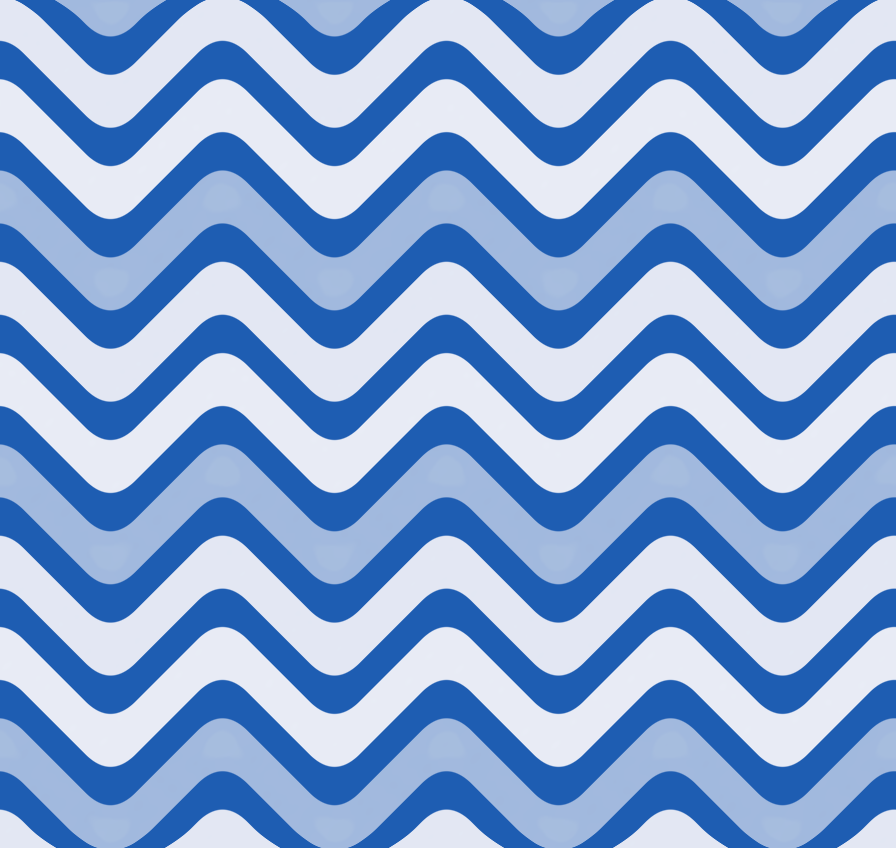
Reproduce this pattern procedurally as a WebGL 1 fragment shader.

```glsl
precision highp float;
// Rounded zigzag stripes: four waves across, with blue bands between stripes
// that cycle through bright white, pale blue and cool white going down.
// A softened triangle wave shifts a repeating vertical band; one wave = 1 unit.

uniform vec2 u_resolution;

const float WAVES = 4.0;
const float PITCH = 0.4076;       // vertical step from band to band
const float BAND_SHARE = 0.42;    // part of each step taken by the blue band
const float FIRST_CREST = 0.1823; // top of the first whole band
const float CREST_SHIFT = 0.0065;
const float ROUNDING = 0.112;     // half width of the curved crests

const vec3 BLUE = vec3(0.118, 0.365, 0.700);
const vec3 PALE_BLUE = vec3(0.633, 0.725, 0.870);
const vec3 PATCH_BLUE = vec3(0.652, 0.741, 0.872);
const vec3 BRIGHT_WHITE = vec3(0.910, 0.922, 0.961);
const vec3 COOL_WHITE = vec3(0.890, 0.906, 0.953);

// Absolute value with a parabolic tip
float roundAbs(float t, float w) {
  t = abs(t);
  return t < w ? 0.5 * (t * t / w + w) : t;
}

// Distance in x to the nearest crest, from 0 to 0.5
float crestDistance(float x) {
  return abs(fract(x + 0.5) - 0.5);
}

// Depth of the zigzag below its crest
float zigzagDepth(float t, float w) {
  return t < 0.25 ? roundAbs(t, w) - 0.5 * w
                  : 0.5 - 0.5 * w - roundAbs(0.5 - t, w);
}

// Slight outward stretch close to a horizontal border
float borderBend(float d) {
  float nearness = max(0.0, 1.0 - d / 0.09);
  return 0.031 * nearness * nearness;
}

// Layered sines, roughly -1 to 1
float ripple(vec2 p) {
  return 0.5 * sin(p.x * 31.0 + 2.0 * sin(p.y * 17.0))
       + 0.3 * sin(p.y * 43.0 - p.x * 19.0)
       + 0.2 * sin(p.x * 71.0 + p.y * 59.0);
}

// Faint uneven oval centred on the stripe at each crest and trough
float patchMask(float t, float across, float wobble) {
  vec2 q = vec2(min(t, 0.5 - t) / 0.088, across / 0.066);
  return 1.0 - smoothstep(0.75, 1.1, length(q) + 0.15 * wobble);
}

vec3 stripeColor(float index, float mask) {
  float kind = mod(index, 3.0);
  if (kind < 0.5) return BRIGHT_WHITE;
  if (kind < 1.5) return mix(PALE_BLUE, PATCH_BLUE, mask);
  return COOL_WHITE;
}

void main() {
  float unit = WAVES / u_resolution.x;
  vec2 p = vec2(gl_FragCoord.x, u_resolution.y - gl_FragCoord.y) * unit;
  float bottom = u_resolution.y * unit;
  float y = p.y + borderBend(bottom - p.y) - borderBend(p.y);

  // Stripe coordinate, with whole numbers at the band centres
  float t = crestDistance(p.x + CREST_SHIFT);
  float level = (y - FIRST_CREST - zigzagDepth(t, ROUNDING)) / PITCH;
  float s = level - 0.5 * BAND_SHARE;
  float across = (fract(s) - 0.5) * PITCH;

  // Positive inside the open stripe, negative inside the blue band
  float edge = 0.5 * (1.0 - BAND_SHARE) * PITCH - abs(across);
  float wobble = ripple(p);
  vec3 stripe = stripeColor(floor(s), patchMask(t, across, wobble));
  stripe += 0.002 * wobble;

  float softness = 0.9 * unit;
  vec3 color = mix(BLUE, stripe, smoothstep(-softness, softness, edge));
  gl_FragColor = vec4(color, 1.0);
}
```
